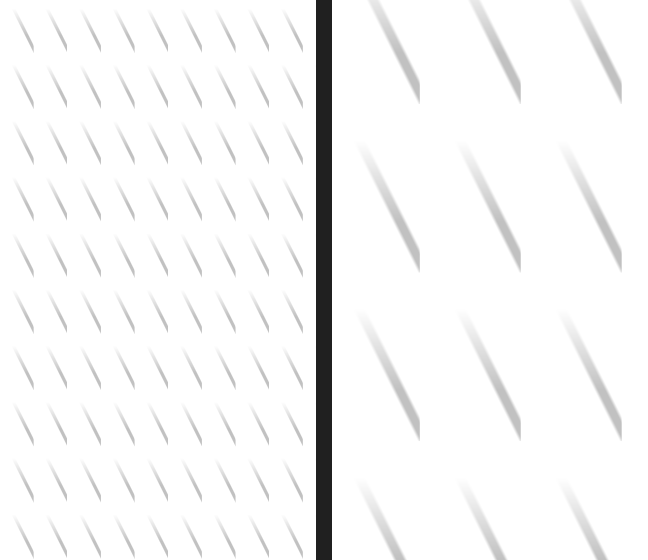
Left, the full canvas; right, a detail of the centre.
Reproduce this pattern procedurally as a Shadertoy shader.

```glsl
// Grid of slanted grey strokes that fade in from the top and end in a vertical cut.

const vec2  REPEATS      = vec2(9.391, 9.961);  // cells across and down
const vec2  STROKE_TOP   = vec2(0.398, 0.150);  // axis start, in cells from top left
const vec2  STROKE_END   = vec2(1.052, 0.934);  // axis end, beyond the cut
const float HALF_WIDTH   = 0.053;               // horizontal, in cell widths
const float EDGE_SOFT    = 0.024;               // blur of the long edges
const float FADE_LENGTH  = 0.62;                // share of the stroke that fades in
const vec3  PAPER_COLOR  = vec3(1.0);
const vec3  STROKE_COLOR = vec3(0.755);

// Coverage of one stroke; cell runs from 0 to 1, y downwards.
float strokeCoverage(vec2 cell, vec2 pixel) {
    float along = (cell.y - STROKE_TOP.y) / (STROKE_END.y - STROKE_TOP.y);
    float axisX = mix(STROKE_TOP.x, STROKE_END.x, along);
    float soft = max(EDGE_SOFT, 0.5 * pixel.x);

    // Slanted band with soft long edges
    float band = 1.0 - smoothstep(HALF_WIDTH - soft, HALF_WIDTH + soft, abs(cell.x - axisX));

    // Vertical cut at the right side of the cell
    float cut = clamp((1.0 - cell.x) / pixel.x + 0.5, 0.0, 1.0);

    // Tone builds up from top to bottom
    float fade = clamp(along / FADE_LENGTH, 0.0, 1.0);
    float ends = 1.0 - smoothstep(1.0, 1.0 + pixel.y, along);
    return band * cut * fade * ends;
}

void mainImage(out vec4 fragColor, in vec2 fragCoord) {
    vec2 uv = fragCoord / iResolution.xy;
    vec2 grid = vec2(uv.x, 1.0 - uv.y) * REPEATS;
    vec2 pixel = REPEATS / iResolution.xy;

    float ink = strokeCoverage(fract(grid), pixel);
    fragColor = vec4(mix(PAPER_COLOR, STROKE_COLOR, ink), 1.0);
}
```
